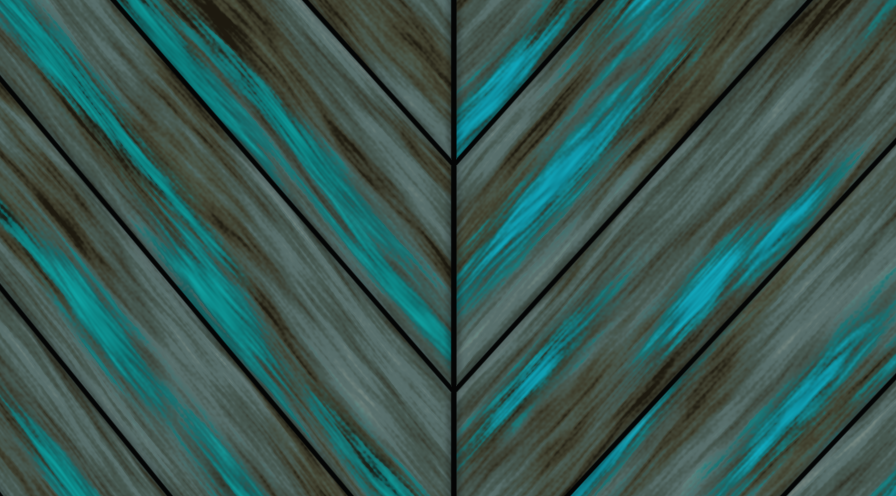
This texture is drawn by a Shadertoy shader. Its source:

```glsl
#define SEAM_X 0.5065      // centre seam, share of the width
#define FIRST_GAP 0.333    // depth of the first V at the seam
#define PLANK 0.457        // plank height along the seam
#define GAP_HALF 0.0046    // half width of the gaps
#define SEAM_HALF 0.0055   // half width of the centre seam
#define STROKES 4          // paint strokes per plank
#define STROKE_STEP 0.4    // spacing of strokes along a plank
#define SEED 3.0

const vec3 SOOT = vec3(0.10, 0.10, 0.07);
const vec3 UMBER = vec3(0.22, 0.245, 0.205);
const vec3 SLATE = vec3(0.27, 0.34, 0.31);
const vec3 SILVER = vec3(0.34, 0.43, 0.42);
const vec3 ASH = vec3(0.47, 0.54, 0.51);
const vec3 DEEP_TEAL = vec3(0.08, 0.41, 0.41);
const vec3 SEA_GREEN = vec3(0.03, 0.54, 0.54);
const vec3 CYAN = vec3(0.04, 0.60, 0.68);
const vec3 GAP = vec3(0.015, 0.02, 0.02);

vec2 hash2(vec2 p) {
    vec3 q = fract(p.xyx * vec3(0.1031, 0.1030, 0.0973));
    q += dot(q, q.yzx + 33.33);
    return fract((q.xx + q.yz) * q.zy);
}

float corner(vec2 cell, vec2 offset) {
    float a = 6.2832 * hash2(cell).x;
    return dot(vec2(cos(a), sin(a)), offset);
}

float gradientNoise(vec2 p) {
    vec2 i = floor(p), f = fract(p), e = vec2(1.0, 0.0);
    vec2 u = f * f * f * (f * (f * 6.0 - 15.0) + 10.0);
    float low = mix(corner(i, f), corner(i + e, f - e), u.x);
    float high = mix(corner(i + e.yx, f - e.yx), corner(i + 1.0, f - 1.0), u.x);
    return 1.4 * mix(low, high, u.y);
}

// Lens-shaped strokes scattered over a plank; positive inside
float brushStrokes(vec2 q, float seed) {
    float body = -1.0;
    for (int i = 0; i < STROKES; i++) {
        float k = float(i);
        vec2 place = hash2(vec2(k * 5.0 + 1.0, seed * 3.0 + 2.0));
        vec2 size = hash2(vec2(seed * 7.0 + 4.0, k * 3.0 + 9.0));
        vec2 centre = vec2((k + place.x) * STROKE_STEP, place.y);
        vec2 reach = mix(vec2(0.18, 0.07), vec2(0.48, 0.20), size);
        body = max(body, 1.0 - length((q - centre) / reach));
    }
    return body;
}

vec3 woodColour(float tone) {
    vec3 c = mix(SOOT, UMBER, smoothstep(0.0, 0.28, tone));
    c = mix(c, SLATE, smoothstep(0.22, 0.50, tone));
    c = mix(c, SILVER, smoothstep(0.46, 0.74, tone));
    return mix(c, ASH, smoothstep(0.74, 1.1, tone));
}

void mainImage(out vec4 fragColor, in vec2 fragCoord) {
    float px = 1.0 / iResolution.y;
    vec2 p = fragCoord * px;
    float depth = 1.0 - p.y;
    float dx = p.x - SEAM_X * iResolution.x * px;
    float right = step(0.0, dx);
    dx = abs(dx);

    // Planks fan out slightly on each side of the seam
    float slope = mix(1.11, 1.12, right);
    float fan = mix(0.04, -0.02, right);
    float pitch = PLANK - fan * dx;
    float n = (depth + slope * dx - FIRST_GAP) / pitch;
    float id = floor(n), across = n - id;
    float tilt = slope + fan * n;
    float stretch = sqrt(1.0 + tilt * tilt);
    float seed = id + 10.0 * right + SEED;
    vec2 q = vec2(dx * stretch, across);

    // Grain, stretched along each plank
    vec2 g = q + vec2(0.0, seed * 5.0);
    g.y += 0.05 * gradientNoise(g * vec2(2.5, 2.0));
    float cloud = gradientNoise(g * vec2(1.8, 2.3) + 40.0);
    float broad = gradientNoise(g * vec2(2.2, 7.0));
    float streak = gradientNoise(g * vec2(4.5, 18.0) + 70.0);
    float fine = gradientNoise(g * vec2(13.0, 42.0) + 20.0);
    float fleck = gradientNoise(p * 120.0);

    // Weathered wood
    float tone = 0.46 + 0.30 * cloud + 0.36 * broad + 0.26 * streak + 0.17 * fine;
    tone += 0.07 * fleck + 0.10 * right * (depth - 0.3) + 0.08 * (hash2(vec2(seed, 5.0)).x - 0.5);
    vec3 col = woodColour(tone);
    col *= mix(vec3(1.12, 1.0, 0.86), vec3(1.0), smoothstep(0.05, 0.5, tone + 0.4 * cloud));

    // Dry-brushed paint over a thin stain
    float body = brushStrokes(q, seed);
    float rough = 0.40 * broad + 0.50 * streak + 0.32 * fine + 0.12 * fleck;
    float stain = smoothstep(-0.30, 0.45, body + rough);
    float cover = smoothstep(0.12, 0.46, body + rough);
    float bright = smoothstep(0.30, 0.85, body + 0.6 * rough);
    vec3 paint = mix(DEEP_TEAL, mix(SEA_GREEN, CYAN, right), bright);
    paint *= 1.0 + 0.16 * streak + 0.14 * fine;
    col = mix(col, DEEP_TEAL * (0.6 + 0.6 * tone), 0.45 * stain);
    col = mix(col, paint, 0.90 * cover);

    // Worn edges and dark gaps
    float gapDist = min(across, 1.0 - across) * pitch / stretch;
    float edge = min(gapDist - GAP_HALF, dx - SEAM_HALF);
    col *= 0.80 + 0.20 * smoothstep(0.0, 0.018, edge);
    float rim = smoothstep(0.010, 0.004, abs(across * pitch / stretch - 0.011));
    col += 0.05 * rim * smoothstep(-0.1, 0.4, broad + streak);
    col = mix(GAP, col, smoothstep(-px, px, edge));

    fragColor = vec4(clamp(col, 0.0, 1.0), 1.0);
}
```
